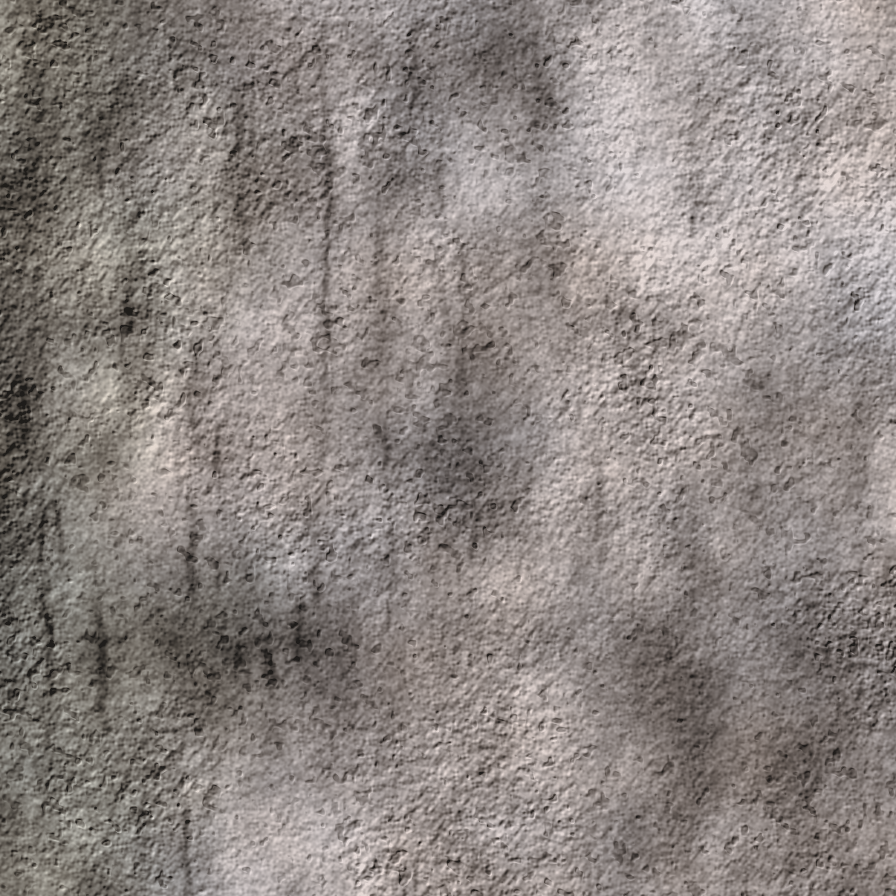
Give the GLSL for this texture, as a WebGL 2 fragment shader.

```glsl
#version 300 es
precision highp float;

#define BASE_TONE 0.592
#define BLOTCH_CONTRAST 0.46
#define STAIN_DEPTH 0.14
#define STREAK_COUNT 28
#define STREAK_DEPTH 0.20
#define RELIEF_GAIN 0.95
#define RELIEF_STEP 0.0011
#define PIT_DEPTH 0.20
#define GRAIN_GAIN 0.14
#define LIGHT_DIR vec2(-0.6, 0.8)

uniform vec2 u_resolution;
out vec4 fragColor;

const mat2 TURN = mat2(0.8, 0.6, -0.6, 0.8);

float hash(vec2 p) {
    vec3 q = fract(p.xyx * 0.1031);
    q += dot(q, q.yzx + 33.33);
    return fract((q.x + q.y) * q.z);
}

float noise(vec2 p) {
    vec2 cell = floor(p);
    vec2 f = fract(p);
    f = f * f * (3.0 - 2.0 * f);
    float low = mix(hash(cell), hash(cell + vec2(1, 0)), f.x);
    float high = mix(hash(cell + vec2(0, 1)), hash(cell + vec2(1, 1)), f.x);
    return mix(low, high, f.y);
}

float fbm(vec2 p) {
    float sum = 0.0;
    float weight = 0.5;
    for (int i = 0; i < 5; i++) {
        sum += weight * noise(p);
        p = TURN * p * 2.03 + 17.3;
        weight *= 0.5;
    }
    return sum / 0.97;
}

// Small ragged holes, gathered in clusters
float pits(vec2 p) {
    float cluster = fbm(p * 8.0 + 41.0) - 0.5;
    float holes = 0.62 * noise(TURN * p * 100.0 + 3.0) + 0.38 * noise(p * 205.0 + 29.0);
    return smoothstep(0.66, 0.84, holes + 0.45 * cluster);
}

float height(vec2 p) {
    vec2 q = TURN * p;
    float plaster = 0.36 * noise(q * 88.0) + 0.32 * noise(p * 165.0 + 5.0)
                  + 0.22 * noise(q * 290.0 + 11.0);
    return plaster - PIT_DEPTH * pits(p);
}

// Thin vertical runs, denser and more winding toward the left
float streaks(vec2 p) {
    float total = 0.0;
    for (int i = 0; i < STREAK_COUNT; i++) {
        float id = float(i) + 3.0;
        float place = hash(vec2(id, 7.0));
        float x = 0.02 + 0.8 * place * sqrt(place);
        float middle = hash(vec2(id, 19.0));
        float reach = mix(0.06, 0.22, hash(vec2(id, 31.0)));
        float sway = mix(0.07, 0.015, smoothstep(0.0, 0.2, x));
        float path = x + sway * (fbm(vec2(id * 5.7, p.y * 5.0)) - 0.5);
        path += 0.007 * (noise(p * 70.0 + id) - 0.5);
        float width = mix(0.0025, 0.006, hash(vec2(id, 47.0)));
        float core = exp(-pow((p.x - path) / width, 2.0));
        float halo = 0.25 * exp(-pow((p.x - path) / (width * 4.0), 2.0));
        float ends = 1.0 - smoothstep(0.2 * reach, reach, abs(p.y - middle));
        float broken = smoothstep(0.2, 0.65, noise(vec2(id * 3.1, p.y * 20.0)));
        total += (core * broken + halo) * ends * mix(1.0, 0.5, smoothstep(0.1, 0.7, x));
    }
    return min(total, 1.1);
}

void main() {
    vec2 p = gl_FragCoord.xy / u_resolution.y;

    // Broad weathering and mottling
    float blotch = fbm(p * vec2(5.5, 4.2) + 12.0) - 0.5;
    float patches = fbm(p * vec2(18.0, 14.0) + 31.0) - 0.5;
    float runoff = fbm(p * vec2(26.0, 4.5) + 57.0) - 0.5;
    float damp = 1.0 - smoothstep(0.02, 0.34, p.x + 0.4 * (fbm(p * 4.0 + 80.0) - 0.5));
    float tone = BASE_TONE + BLOTCH_CONTRAST * blotch + 0.32 * patches;
    tone += runoff * mix(0.15, 0.30, damp);
    tone -= STAIN_DEPTH * damp + STREAK_DEPTH * streaks(p);

    // Lit plaster relief
    vec2 offset = LIGHT_DIR * RELIEF_STEP;
    float slope = height(p - offset) - height(p + offset);
    float rough = mix(0.65, 1.35, smoothstep(0.3, 0.7, fbm(p * 7.0 + 23.0)));
    float relief = slope * rough * RELIEF_GAIN;
    tone += relief * (relief < 0.0 ? 1.2 : 0.9);
    tone -= 0.13 * pits(p);
    tone += GRAIN_GAIN * (noise(p * 310.0 + 7.0) - 0.5);
    tone = clamp(tone, 0.11, 0.86);

    // Warm shadows, pale highlights, drifting mineral tints
    vec3 tint = mix(vec3(1.08, 0.99, 0.93), vec3(1.03, 0.995, 0.975), smoothstep(0.2, 0.65, tone));
    float drift = fbm(p * 6.0 + 95.0) - 0.5;
    vec3 olive = vec3(-0.01, 0.01, -0.02);
    vec3 mauve = vec3(0.004, -0.006, 0.008);
    tint += mix(mauve, olive, damp) + drift * vec3(0.07, 0.0, -0.07);
    fragColor = vec4(clamp(tone * tint, 0.0, 1.0), 1.0);
}
```
